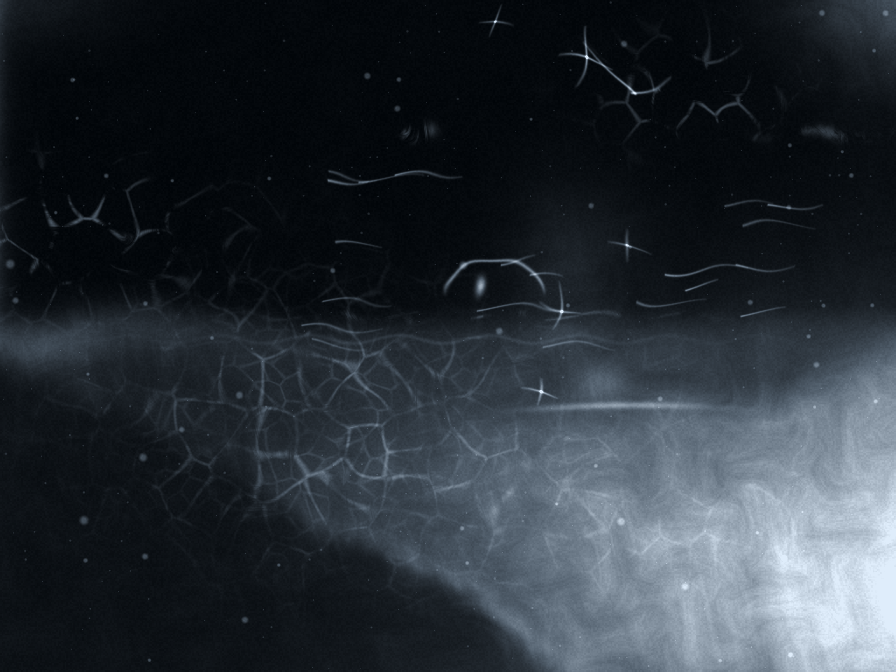
Write a Shadertoy shader that draws this texture.

```glsl
vec2 hash2(vec2 p) {
    vec3 q = fract(p.xyx * vec3(0.1031, 0.1030, 0.0973));
    q += dot(q, q.yzx + 33.33);
    return fract((q.xx + q.yz) * q.zy);
}

// Layered, folded sines, roughly -1 to 1
float cloud(vec2 p) {
    float sum = 0.0, amp = 0.6;
    for (int i = 0; i < 6; i++) {
        p = mat2(0.8, 0.6, -0.6, 0.8) * p * 1.75 + 1.3;
        p += 0.7 * sin(p.yx * 1.2 + float(i));
        sum += amp * sin(p.x) * cos(p.y);
        amp *= 0.66;
    }
    return sum;
}

// Cellular borders: 1 on a crack, 0 inside a cell
float cracks(vec2 p, float scale, float width) {
    p *= scale;
    vec2 cell = floor(p);
    float near = 8.0, second = 8.0;
    for (int y = -1; y <= 1; y++)
    for (int x = -1; x <= 1; x++) {
        vec2 id = cell + vec2(x, y);
        float d = length(id + hash2(id) - p);
        second = min(second, max(near, d));
        near = min(near, d);
    }
    return 1.0 - smoothstep(0.0, width * scale, second - near);
}

float glow(vec2 p, vec2 center, vec2 radius) {
    vec2 d = (p - center) / radius;
    return exp(-dot(d, d));
}

// Soft line that fades from a to b
float stroke(vec2 p, vec2 a, vec2 b, float width) {
    vec2 ab = b - a;
    float t = clamp(dot(p - a, ab) / dot(ab, ab), 0.0, 1.0);
    float d = length(p - a - ab * t) / width;
    return exp(-d * d) * (1.0 - 0.75 * t);
}

float spark(vec2 p, vec2 c, float size) {
    return stroke(p, c, c + size * vec2(0.15, 1.0), 0.0022)
         + stroke(p, c, c + size * vec2(-0.9, 0.15), 0.002)
         + stroke(p, c, c + size * vec2(0.9, -0.25), 0.002)
         + stroke(p, c, c + size * vec2(-0.2, -0.8), 0.002);
}

// Small round flecks, one in a few of the cells
float dust(vec2 p, float scale, float rarity) {
    vec2 id = floor(p * scale);
    vec2 h = hash2(id + 41.0);
    float d = length(fract(p * scale) - 0.25 - 0.5 * h);
    float radius = mix(0.07, 0.2, h.y * h.y);
    return step(rarity, hash2(id + 7.0).x) * smoothstep(radius, radius * 0.25, d);
}

float scratches(vec2 p) {
    float sum = 0.0;
    for (int i = 0; i < 20; i++) {
        vec2 h = hash2(vec2(i, 5)), k = hash2(vec2(i, 19));
        vec2 a = vec2(0.4 + 0.75 * h.x, 0.48 + 0.26 * h.y);
        vec2 b = a + vec2(0.04 + 0.08 * k.x, 0.018 * (k.y - 0.5));
        sum += stroke(p, a, b, 0.0018) * (0.15 + 0.3 * k.y);
    }
    return sum;
}

// Broad light: dark upper field, misty horizon, bright lower right
float lightField(vec2 p, float mist) {
    vec2 q = p + 0.018 * mist;
    float veil = smoothstep(0.555, 0.49, q.y);
    float bank = q.y - 0.38 - 0.6 * max(q.x - 1.15, 0.0);
    float lit = mix(0.45, 1.0, smoothstep(0.06, -0.04, bank));
    float g = 0.028 + 0.09 * veil;
    g += 0.13 * glow(q, vec2(0.0, 0.505), vec2(0.36, 0.04));
    g += 0.16 * glow(q, vec2(0.8, 0.29), vec2(0.3, 0.17));
    g += 0.72 * lit * glow(q, vec2(1.42, 0.14), vec2(0.48, 0.36));
    g += 0.13 * glow(q, vec2(1.05, 0.12), vec2(0.35, 0.15));

    // Dark wedge below a pale diagonal rim
    float rim = q.y - 0.21 + 0.57 * (q.x - 0.5);
    g *= mix(0.58, 1.0, smoothstep(-0.04, 0.025, rim));
    g += 0.09 * glow(vec2(q.x, rim), vec2(0.72, 0.02), vec2(0.22, 0.022));

    // Pale corners, side edge and centre haze
    g += 0.28 * glow(q, vec2(1.37, 1.02), vec2(0.16, 0.13));
    g += 0.08 * glow(q, vec2(0.0, 1.0), vec2(0.16, 0.07));
    g += 0.1 * exp(-p.x / 0.012) * smoothstep(0.45, 0.6, p.y);
    g += 0.09 * glow(q, vec2(0.84, 0.61), vec2(0.09, 0.11));
    g += 0.17 * glow(q, vec2(0.895, 0.43), vec2(0.035, 0.03));
    return g;
}

void mainImage(out vec4 fragColor, in vec2 fragCoord) {
    vec2 p = fragCoord / iResolution.y;
    float mist = cloud(p * vec2(3.0, 4.5));
    float fine = cloud(p * 17.0 + 4.0);
    vec2 w = p + 0.006 * sin(p.yx * 47.0 + 2.0 * sin(p * 29.0));
    float g = lightField(p, mist) * (1.0 + 0.14 * mist + 0.13 * fine);

    // Crack networks, each confined to its own patch
    float patchy = smoothstep(-0.35, 0.65, fine + 0.4 * mist);
    float upper = 0.3 * glow(p, vec2(1.03, 0.86), vec2(0.12, 0.07))
                + 0.32 * glow(p, vec2(0.12, 0.65), vec2(0.19, 0.09));
    float lower = 0.16 * glow(p, vec2(0.48, 0.37), vec2(0.28, 0.17))
                + 0.06 * glow(p, vec2(1.0, 0.25), vec2(0.35, 0.16));
    g += upper * patchy * cracks(w, 17.0, 0.008);
    g += lower * (0.3 + patchy) * (cracks(w, 15.0, 0.008) + 0.4 * cracks(w, 31.0, 0.007));

    // Horizon seam, long streak and scattered scratches
    g += 0.2 * patchy * glow(w, vec2(0.7, 0.53), vec2(0.25, 0.003));
    g += 0.07 * glow(w, vec2(0.65, 0.495), vec2(0.35, 0.003));
    float bow = 0.397 - 0.25 * (p.x - 0.95) * (p.x - 0.95);
    g += 0.28 * glow(vec2(p.x, p.y - bow), vec2(0.92, 0.0), vec2(0.12, 0.005));
    g += scratches(w);
    g += 0.2 * patchy * glow(w, vec2(1.25, 0.8), vec2(0.08, 0.008));

    // Torn arc, branching tear and splintered points
    float ring = length((w - vec2(0.737, 0.565)) / vec2(0.07, 0.053)) - 1.0;
    g += 0.4 * exp(-pow(ring / 0.04, 2.0)) * smoothstep(0.555, 0.585, p.y);
    g += 0.6 * stroke(w, vec2(0.94, 0.861), vec2(0.87, 0.93), 0.0025);
    g += 0.5 * stroke(w, vec2(0.935, 0.861), vec2(1.0, 0.88), 0.0025);
    g += 0.55 * spark(w, vec2(0.87, 0.91), 0.045) + 0.35 * spark(w, vec2(0.74, 0.965), 0.03);
    g += 0.45 * spark(w, vec2(0.80, 0.413), 0.025) + 0.4 * spark(w, vec2(0.83, 0.542), 0.035);
    g += 0.3 * spark(w, vec2(0.935, 0.63), 0.03);
    g += 0.5 * patchy * glow(w, vec2(0.616, 0.807), vec2(0.025, 0.012));
    g += 0.6 * glow(w, vec2(0.712, 0.578), vec2(0.007, 0.011));

    // Dust and grain
    g += 0.22 * dust(p, 21.0, 0.9) + 0.13 * dust(p + 3.0, 70.0, 0.93);
    float grain = hash2(floor(p * 384.0)).x - 0.5;
    g += grain * (0.018 + 0.05 * g);

    // Cool tint
    g = clamp(g, 0.015, 0.93);
    vec3 tint = vec3(-1.0, 0.0, 1.0) * mix(0.015, 0.055, smoothstep(0.0, 0.45, g));
    fragColor = vec4(clamp(g + tint, 0.0, 1.0), 1.0);
}
```
